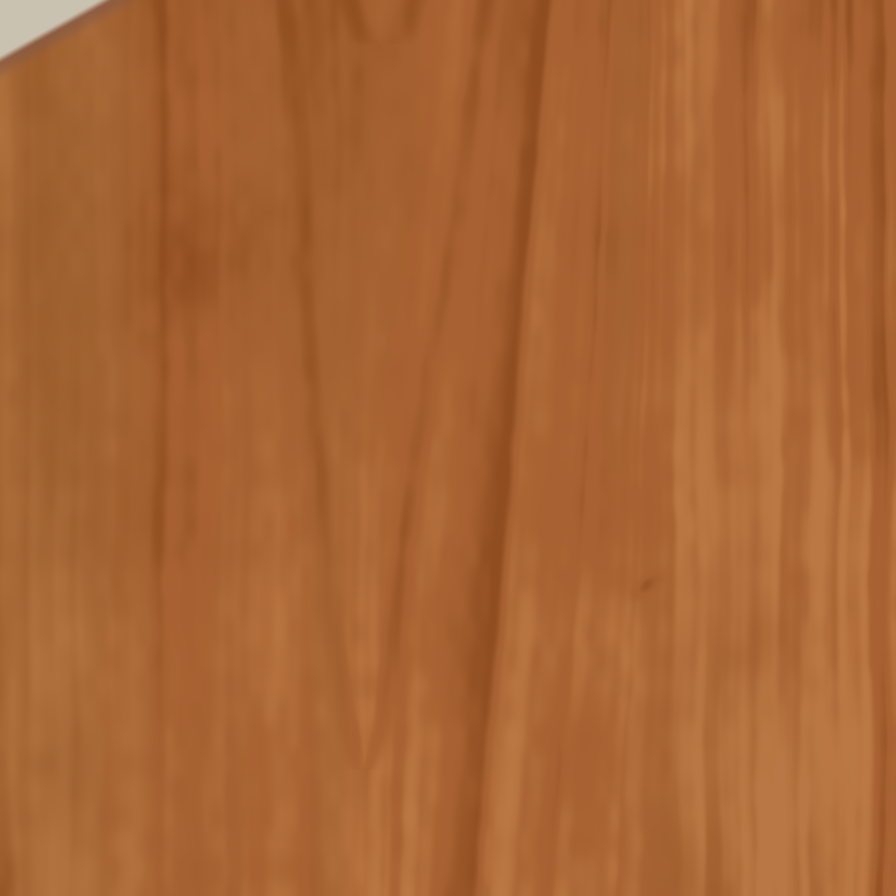
A Shadertoy shader for this texture:

```glsl
const vec3 DARK_WOOD = vec3(0.565, 0.305, 0.125);
const vec3 MID_WOOD = vec3(0.655, 0.380, 0.195);
const vec3 LIGHT_WOOD = vec3(0.735, 0.470, 0.265);
const vec3 OLIVE_WOOD = vec3(0.620, 0.380, 0.185);
const vec3 WALL = vec3(0.790, 0.760, 0.690);
const vec3 EDGE_SHADE = vec3(0.520, 0.350, 0.270);

const float BASE_TONE = 0.62;
const float TOP_DARKENING = 0.34;
const float STREAK_CONTRAST = 0.42;
const float MOTTLE_CONTRAST = 0.14;
const float GRAIN_WOBBLE = 0.007;
const float GRAIN_LEAN = 0.085;

// Cathedral figure: axis, apex height, spread
const float CATHEDRAL_X = 0.412;
const float CATHEDRAL_APEX = 0.14;
const float CATHEDRAL_STEP = 0.81;
const float CATHEDRAL_SPREAD = 0.095;

const vec2 KNOT = vec2(0.722, 0.347);
const float CORNER_HEIGHT = 0.932;
const float CORNER_SLOPE = 0.56;

// Dark growth bands: position, soft width, depth
const int BAND_COUNT = 9;
const vec3 BANDS[BAND_COUNT] = vec3[](
    vec3(0.030, 0.020, 0.14), vec3(0.180, 0.025, 0.36), vec3(0.262, 0.040, 0.18),
    vec3(0.347, 0.045, 0.26), vec3(0.566, 0.030, 0.50), vec3(0.652, 0.018, 0.32),
    vec3(0.712, 0.010, 0.22), vec3(0.842, 0.022, 0.42), vec3(0.986, 0.012, 0.32));

float hash(vec2 p) {
    vec3 q = fract(vec3(p.xyx) * 0.1031);
    q += dot(q, q.yzx + 33.33);
    return fract((q.x + q.y) * q.z);
}

// Value noise in -1..1
float noise(vec2 p) {
    vec2 i = floor(p), f = fract(p);
    f = f * f * (3.0 - 2.0 * f);
    float low = mix(hash(i), hash(i + vec2(1, 0)), f.x);
    float high = mix(hash(i + vec2(0, 1)), hash(i + vec2(1, 1)), f.x);
    return 2.0 * mix(low, high, f.y) - 1.0;
}

// Soft on the left, crisp on the right
float growthLine(float d, float width) {
    float crisp = 0.22 * width + 0.0015;
    return d < 0.0 ? exp(d / width) : exp(-d * d / (crisp * crisp));
}

// Coordinate across the grain, constant along each fibre
float grainCoord(vec2 p) {
    float lean = smoothstep(0.38, 0.50, p.x) * (1.0 - smoothstep(0.58, 0.80, p.x));
    float wobble = noise(vec2(p.x * 9.0, p.y * 6.0)) + 0.4 * noise(vec2(p.x * 20.0, p.y * 17.0));
    return p.x - GRAIN_LEAN * lean * (p.y - 0.5) + 0.5 * GRAIN_WOBBLE * wobble;
}

float bandTone(float g, float y) {
    float tone = 0.0;
    for (int i = 0; i < BAND_COUNT; i++) {
        float fade = 0.85 + 0.35 * noise(vec2(float(i) * 7.3, y * 3.0));
        tone -= BANDS[i].z * fade * growthLine(g - BANDS[i].x, BANDS[i].y);
    }
    return tone;
}

float cathedralTone(vec2 p, float wobble) {
    float tone = 0.0;
    for (int i = 0; i < 2; i++) {
        float rise = p.y - CATHEDRAL_APEX - float(i) * CATHEDRAL_STEP;
        float side = abs(p.x - CATHEDRAL_X + wobble);
        float d = side - CATHEDRAL_SPREAD * sqrt(max(rise, 0.0));
        float present = smoothstep(-0.10, 0.06, rise);
        tone -= 0.27 * present * exp(-d * d / 0.00016);
        tone += 0.08 * present * growthLine(d + 0.015, 0.02);
    }
    return tone;
}

float streakTone(float g, float x, float y) {
    float fine = smoothstep(0.58, 0.85, x);
    float wide = noise(vec2(g * 24.0, y * 0.9));
    float medium = noise(vec2(g * 58.0 + 11.0, y * 1.6));
    float thin = noise(vec2(g * 120.0 + 37.0, y * 2.6));
    return STREAK_CONTRAST * (0.42 * wide + mix(0.25, 0.50, fine) * medium + mix(0.14, 0.50, fine) * thin);
}

float knotTone(vec2 p) {
    vec2 d = p - KNOT;
    float along = d.x * 0.80 + d.y * 0.60;
    float across = d.y * 0.80 - d.x * 0.60;
    return -0.42 * exp(-along * along / 0.00028 - across * across / 0.00006);
}

void mainImage(out vec4 fragColor, in vec2 fragCoord) {
    vec2 p = fragCoord / iResolution.xy;
    float g = grainCoord(p);

    // Tone of the wood, from dark 0 to light 1
    float heart = smoothstep(0.08, 0.20, p.x) * (1.0 - smoothstep(0.52, 0.68, p.x));
    float tone = BASE_TONE - TOP_DARKENING * (p.y - 0.5) * mix(0.45, 1.0, heart) - 0.08 * heart;
    tone += 0.10 * smoothstep(0.56, 0.60, g);
    tone += bandTone(g, p.y) + cathedralTone(p, g - p.x) * step(p.x, 0.56);
    tone += streakTone(g, p.x, p.y) + knotTone(p);
    tone += MOTTLE_CONTRAST * (noise(p * vec2(14.0, 7.0)) + 0.5 * noise(p * vec2(70.0, 34.0)));
    tone = clamp(tone, 0.0, 1.0);

    // Wood colour with an olive cast at the left and in some fibres
    vec3 color = mix(DARK_WOOD, MID_WOOD, smoothstep(0.0, 0.5, tone));
    color = mix(color, LIGHT_WOOD, smoothstep(0.5, 1.0, tone));
    float olive = 0.75 * (1.0 - smoothstep(0.08, 0.17, p.x));
    olive += 0.35 * smoothstep(0.1, 0.8, noise(vec2(g * 19.0 + 5.0, p.y * 1.3)));
    color = mix(color, OLIVE_WOOD + 0.16 * (tone - 0.5), min(olive, 0.8));

    // Pale corner beyond the board
    float beyond = (p.y - CORNER_HEIGHT - CORNER_SLOPE * p.x) / length(vec2(1.0, CORNER_SLOPE));
    color = mix(color, EDGE_SHADE, 0.7 * smoothstep(-0.022, -0.002, beyond));
    color = mix(color, WALL, smoothstep(-0.003, 0.006, beyond));
    fragColor = vec4(color, 1.0);
}
```
